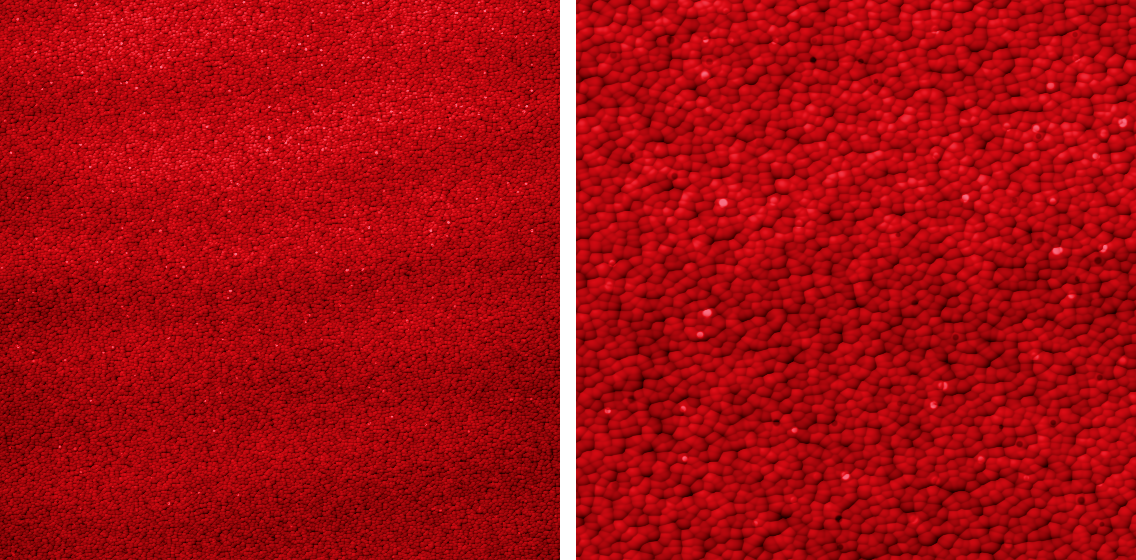
Left, the full canvas; right, a detail of the centre.
A Shadertoy shader for this texture:

```glsl
// Red glitter cloth: tiny rounded grains lit from above, under soft slanted folds
// of light. Grains come from a smooth cellular pattern, and scattered pale
// sparkles and dark pits are laid over them before one tone ramp colours all.

const vec3 MAROON  = vec3(0.40, 0.005, 0.008);
const vec3 SCARLET = vec3(0.84, 0.040, 0.075);
const vec3 PINK    = vec3(0.97, 0.430, 0.510);

const float GRAINS_ACROSS = 185.0;
const float TAU = 6.2831853;

// Three random values in 0..1 for an integer cell and a seed
vec3 hash3(vec2 cell, float seed) {
    uvec3 v = uvec3(ivec3(vec3(cell, seed)) + 4096);
    v = v * 1664525u + 1013904223u;
    v.x += v.y * v.z; v.y += v.z * v.x; v.z += v.x * v.y;
    v ^= v >> 16u;
    v.x += v.y * v.z; v.y += v.z * v.x; v.z += v.x * v.y;
    return vec3(v >> 8u) / 16777216.0;
}

float valueNoise(vec2 p, float seed) {
    vec2 cell = floor(p);
    vec2 f = fract(p);
    f = f * f * (3.0 - 2.0 * f);
    float low = mix(hash3(cell, seed).x, hash3(cell + vec2(1, 0), seed).x, f.x);
    float high = mix(hash3(cell + vec2(0, 1), seed).x, hash3(cell + vec2(1, 1), seed).x, f.x);
    return mix(low, high, f.y);
}

// Relief of packed grains: own tint, rounded dome and directional light
float grainTone(vec2 p, vec2 lightDir, float sharpness) {
    vec2 cell = floor(p);
    float total = 0.0, tint = 0.0, light = 0.0;
    for (int j = -1; j <= 1; j++) {
        for (int i = -1; i <= 1; i++) {
            vec2 id = cell + vec2(i, j);
            vec3 rnd = hash3(id, 1.0);
            vec2 offset = p - id - rnd.xy;
            float weight = exp(-sharpness * dot(offset, offset));
            total += weight;
            tint += weight * (rnd.z - 0.5);
            light += weight * dot(offset, lightDir);
        }
    }
    float dome = 0.15 + log(total) / sharpness;
    return 0.40 * tint / total + 0.60 * light / total + 0.85 * dome;
}

// Sparse soft dots of varied size and strength, one at most per grid cell
float specks(vec2 uv, float cells, float density, float radius, float seed) {
    vec2 p = uv * cells;
    vec2 cell = floor(p);
    vec3 place = hash3(cell, seed);
    vec3 kind = hash3(cell, seed + 1.0);
    float size = radius * mix(0.55, 1.0, kind.x);
    vec2 centre = mix(vec2(radius), vec2(1.0 - radius), place.xy);
    float dist = length(p - cell - centre);
    float dot1 = 1.0 - smoothstep(size * 0.5, size * 1.15, dist);
    return dot1 * step(place.z, density) * mix(0.35, 1.0, kind.y);
}

// Broad light: brighter top, glowing centre, dim sides and slanted folds
float clothLight(vec2 uv) {
    float slanted = uv.y - 0.12 * uv.x;
    float drift = valueNoise(uv * vec2(2.0, 3.0), 11.0) - 0.5;
    float fold = cos(TAU * (slanted - 0.13 + 0.06 * drift) / 0.19);
    float foldDepth = 0.10 * valueNoise(uv * vec2(3.0, 4.0) + 7.0, 12.0) + 0.02;
    vec2 fromGlow = (uv - vec2(0.50, 0.76)) / vec2(0.45, 0.25);
    float glow = 0.15 * exp(-dot(fromGlow, fromGlow));
    float sides = 0.20 * smoothstep(0.28, 0.58, abs(uv.x - 0.48));
    float patches = 0.14 * (valueNoise(vec2(uv.x * 4.0, slanted * 9.0), 13.0) - 0.5);
    return 0.28 * (uv.y - 0.5) + fold * foldDepth + glow - sides + patches;
}

vec3 redRamp(float tone) {
    vec3 body = mix(MAROON, SCARLET, clamp(tone, -0.6, 1.15));
    return mix(max(body, 0.0), PINK, smoothstep(0.95, 1.65, tone));
}

void mainImage(out vec4 fragColor, in vec2 fragCoord) {
    vec2 uv = fragCoord / iResolution.y;

    // Grains lean slightly and are wider than tall
    vec2 leaning = vec2(uv.x * 0.88 + uv.y * 0.15, uv.y * 1.12 - uv.x * 0.12);
    float grain = grainTone(leaning * GRAINS_ACROSS, vec2(-0.45, 0.89), 14.0);
    float clumps = 0.26 * (valueNoise(leaning * 95.0, 21.0) - 0.5);

    float tone = 0.60 + clothLight(uv) + grain + clumps;

    // Sparkles gather towards the top, pits towards the bottom
    float sparkle = specks(uv, 72.0, mix(0.03, 0.12, uv.y), 0.26, 31.0);
    float pit = specks(uv, 83.0, mix(0.07, 0.03, uv.y), 0.24, 41.0);
    tone += 0.75 * sparkle - 0.70 * pit;

    fragColor = vec4(redRamp(tone), 1.0);
}
```
